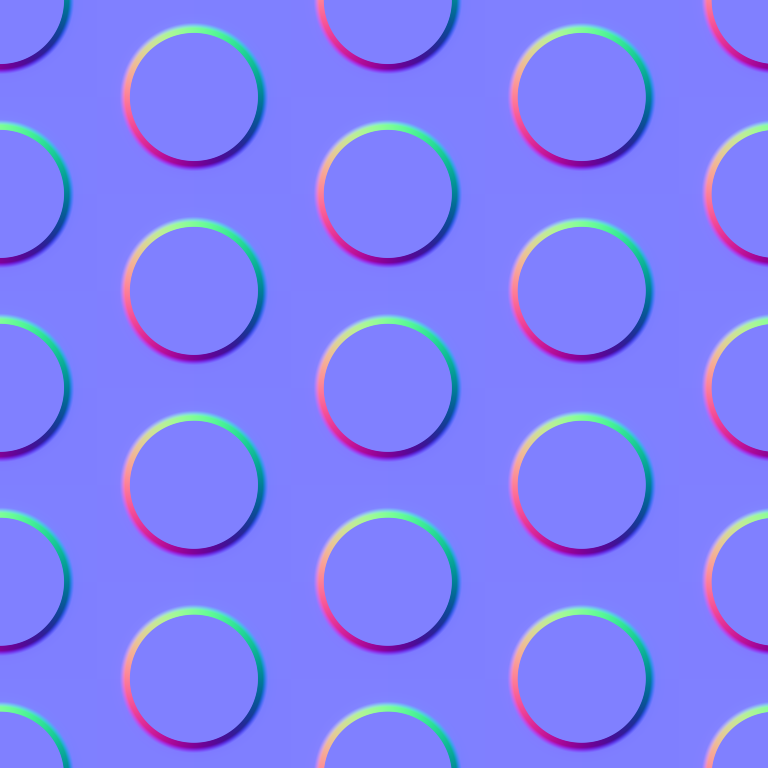
Give the GLSL for this texture map, as a Shadertoy shader.

```glsl
#define PITCH 0.2525        // spacing of columns and of discs in a column
#define TOP_RADIUS 0.0834   // flat top of each stud
#define BEVEL_FULL 0.0890   // bevel keeps its full slope up to here
#define BEVEL_END 0.0982    // bevel has faded into the ground here
#define MAX_SLOPE 0.985     // sideways length of the normal on the bevel
#define HALO_SLOPE 0.035    // faint slope left around the foot
#define HALO_WIDTH 0.007

// Offset from the nearest stud centre; odd columns shift by half a pitch.
vec2 staggeredCell(vec2 p) {
    float column = round(p.x / PITCH);
    float shift = 0.5 * PITCH * mod(column, 2.0);
    float row = round((p.y - shift) / PITCH);
    return p - vec2(column * PITCH, row * PITCH + shift);
}

// Sideways length of the surface normal at a distance from the centre.
float bevelSlope(float radius) {
    float bevel = MAX_SLOPE * (1.0 - smoothstep(BEVEL_FULL, BEVEL_END, radius));
    float halo = HALO_SLOPE * exp(-max(radius - BEVEL_END, 0.0) / HALO_WIDTH);
    return max(bevel, halo);
}

vec3 encodeNormal(vec2 tilt) {
    float up = sqrt(max(1.0 - dot(tilt, tilt), 0.0));
    return 0.5 + 0.5 * vec3(tilt, up);
}

void mainImage(out vec4 fragColor, in vec2 fragCoord) {
    vec2 uv = fragCoord / iResolution.xy;
    float pixel = 1.0 / min(iResolution.x, iResolution.y);

    // The lattice is anchored at the upper left corner.
    vec2 cell = staggeredCell(vec2(uv.x, 1.0 - uv.y));
    float radius = length(cell);
    vec2 outward = cell / max(radius, 1e-5);

    // Red falls to the right, green rises to the top.
    vec3 ground = encodeNormal(vec2(0.0));
    vec3 bevel = encodeNormal(-outward * bevelSlope(radius));

    // Crisp inner edge between the flat top and the bevel.
    float outside = smoothstep(-0.6 * pixel, 0.6 * pixel, radius - TOP_RADIUS);
    fragColor = vec4(mix(ground, bevel, outside), 1.0);
}
```
